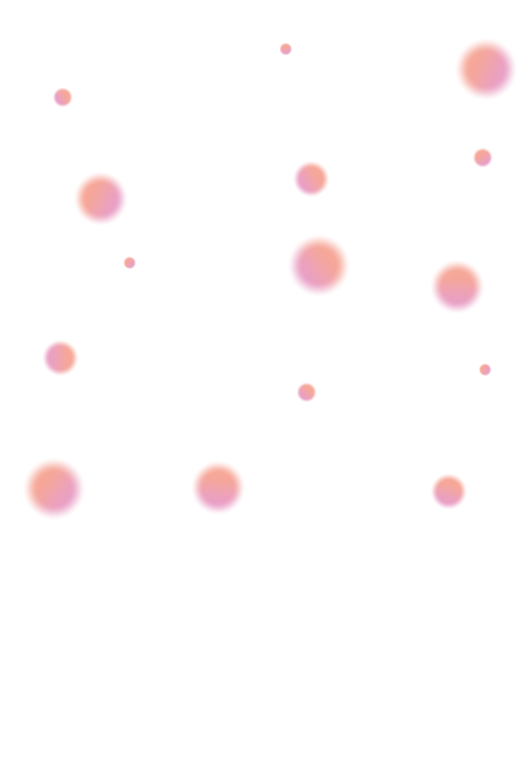
A WebGL 1 fragment shader for this background:

```glsl
precision highp float;
// Soft peach-to-pink dots of mixed sizes scattered over the upper part of a white field.

uniform vec2 u_resolution;

// Lengths are fractions of the canvas height.
const vec3 PAPER = vec3(1.0);
const vec3 PEACH = vec3(0.965, 0.655, 0.595);
const vec3 PINK = vec3(0.912, 0.625, 0.775);
const int COLUMNS = 3;
const int ROWS = 5;
const float SIZE_TIERS = 5.0;
const float BAND_BOTTOM = 0.31;
const float BAND_TOP = 0.97;
const vec2 JITTER = vec2(0.72, 0.50);   // share of a cell a dot may wander
const float RADIUS_LARGE = 0.0315;
const float RADIUS_SMALL = 0.0070;
const float BLUR_LARGE = 0.32;          // edge half-width relative to radius
const float BLUR_SMALL = 0.18;
const float SEED = 4.7;
const float PI = 3.14159;

float hash(vec2 p) {
    return fract(sin(dot(p, vec2(127.1, 311.7)) + SEED) * 43758.5);
}

// Jittered dot centre inside its cell of the scatter band.
vec2 dotCenter(vec2 cell, float aspect) {
    vec2 wander = vec2(hash(cell), hash(cell + 17.3)) - 0.5;
    vec2 place = (cell + 0.5 + JITTER * wander) / vec2(float(COLUMNS), float(ROWS));
    return vec2(place.x * aspect, mix(BAND_BOTTOM, BAND_TOP, place.y));
}

// Step through the size tiers so that neighbouring cells differ: 0 large, 1 small.
float dotSmallness(vec2 cell) {
    float tier = mod(2.0 * cell.y + cell.x, SIZE_TIERS);
    return smoothstep(0.0, 1.0, tier / (SIZE_TIERS - 1.0));
}

// Linear gradient whose pink end points somewhere in the lower half circle.
vec3 dotColor(vec2 offset, float radius, vec2 cell) {
    float angle = -PI * hash(cell + 41.9);
    float along = dot(offset, vec2(cos(angle), sin(angle))) / radius;
    return mix(PEACH, PINK, smoothstep(-0.7, 0.9, along));
}

void main() {
    vec2 position = gl_FragCoord.xy / u_resolution.y;
    float aspect = u_resolution.x / u_resolution.y;
    float pixel = 1.0 / u_resolution.y;
    vec3 color = PAPER;

    for (int row = 0; row < ROWS; row++) {
        for (int column = 0; column < COLUMNS; column++) {
            vec2 cell = vec2(float(column), float(row));
            vec2 offset = position - dotCenter(cell, aspect);
            float smallness = dotSmallness(cell);
            float radius = mix(RADIUS_LARGE, RADIUS_SMALL, smallness);
            float blur = radius * mix(BLUR_LARGE, BLUR_SMALL, smallness) + 0.5 * pixel;
            float coverage = 1.0 - smoothstep(radius - blur, radius + blur, length(offset));
            color = mix(color, dotColor(offset, radius, cell), coverage);
        }
    }

    gl_FragColor = vec4(color, 1.0);
}
```
